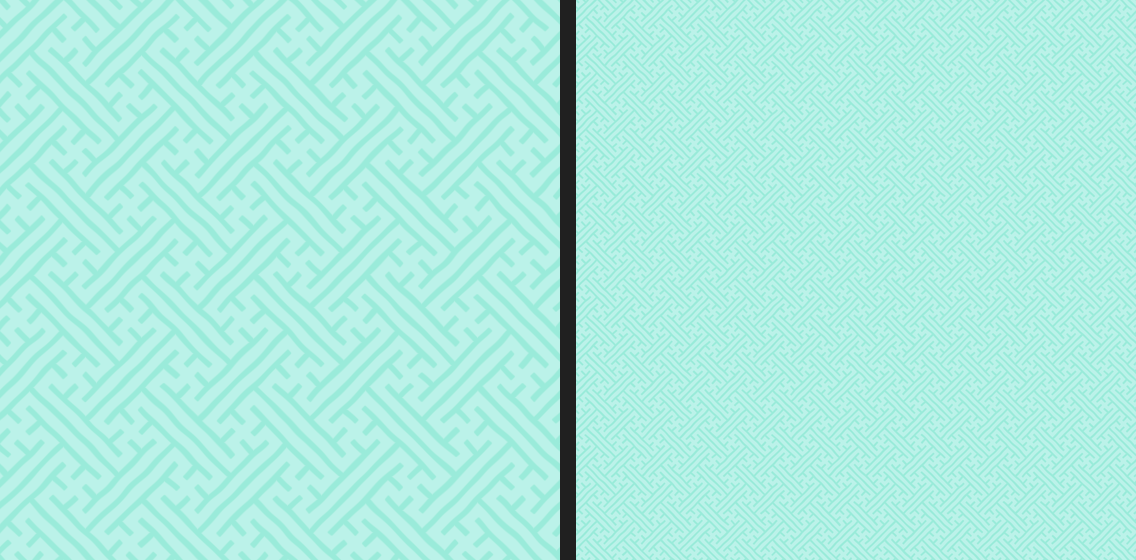
Left, the tile; right, the same tile 3 across and 3 down.
A WebGL 1 fragment shader for this pattern:

```glsl
precision highp float;
// Diagonal interlocking key fret in two mint tones, with slightly wavering lines.

uniform vec2 u_resolution;

// Unit gradient for a lattice point, wrapped so the noise tiles.
vec2 gradientAt(vec2 cell, float period) {
  cell = mod(cell, period);
  float angle = 6.2832 * fract(sin(dot(cell, vec2(27.17, 61.43))) * 4375.85);
  return vec2(cos(angle), sin(angle));
}

// Tiling gradient noise, roughly -0.5 to 0.5.
float gradientNoise(vec2 p, float period) {
  vec2 i = floor(p);
  vec2 f = p - i;
  vec2 w = f * f * f * (f * (f * 6.0 - 15.0) + 10.0);
  vec2 e = vec2(1.0, 0.0);
  float a = dot(gradientAt(i, period), f);
  float b = dot(gradientAt(i + e.xy, period), f - e.xy);
  float c = dot(gradientAt(i + e.yx, period), f - e.yx);
  float d = dot(gradientAt(i + e.xx, period), f - e.xx);
  return mix(mix(a, b, w.x), mix(c, d, w.x), w.y);
}

// Bar with softly rounded corners; halfSpan is measured along its centre line.
float bar(vec2 p, vec2 halfSpan) {
  return length(max(abs(p) - halfSpan - 0.1, 0.0)) - 0.083;
}

// Long spine, a shorter rail on each side, and two outward ticks per rail.
float fret(vec2 c) {
  vec2 g = abs(vec2(c.x - c.y, c.x + c.y)) * 5.0;
  float spine = bar(g, vec2(4.0, 0.0));
  float rail = bar(g - vec2(0.0, 1.0), vec2(3.0, 0.0));
  float tick = bar(g - vec2(2.0, 1.5), vec2(0.0, 0.5));
  return min(spine, min(rail, tick));
}

void main() {
  vec2 uv = gl_FragCoord.xy / u_resolution;

  // Hand-cut waver
  vec2 waver = vec2(gradientNoise(uv * 20.0, 20.0),
                    gradientNoise(uv * 20.0 + vec2(7.3, 11.6), 20.0));
  vec2 p = (uv + 0.004 * waver) * 5.0 - vec2(0.665, 0.145);

  // Falling frets at cell centres, rising ones half a cell away
  vec2 falling = fract(p + 0.5) - 0.5;
  vec2 rising = fract(p) - 0.5;
  float dist = min(fret(falling), fret(rising * vec2(-1.0, 1.0)));

  // One pixel in fret units: 5 cells * 5 units * sqrt(2)
  float pixel = 35.36 / min(u_resolution.x, u_resolution.y);
  float line = 1.0 - smoothstep(-pixel, pixel, dist);
  gl_FragColor = vec4(mix(vec3(0.735, 0.95, 0.912), vec3(0.605, 0.92, 0.853), line), 1.0);
}
```
